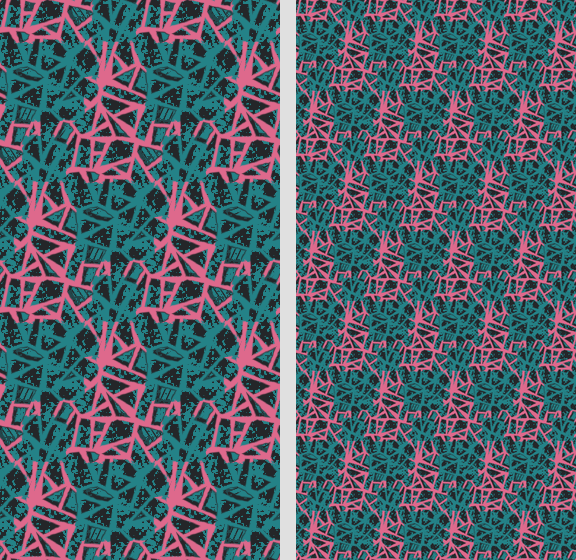
Left: one tile. Right: repeated 2 by 2.
A WebGL 2 fragment shader for this pattern:

```glsl
#version 300 es
precision highp float;
// Worn, cut-paper shards in teal and ink over pink, with ragged teal blocks, in a half-shifted repeat.

#define REPEATS vec2(2.0, 4.0)  // tiles across and down; odd rows shift by half
#define CELLS 4.0               // shard clusters per tile side, even
#define GAP 0.012               // half width of the channels
#define RIM_THIN 0.005
#define RIM_THICK 0.028
#define TILT 0.5                // how much shard edges bend
#define WEAR 0.545              // lower shows more worn holes
#define SOLID_SHARE 0.64        // share of shards without a bare face
#define HATCH 27.0              // ticks per tile on bare faces

uniform vec2 u_resolution;
out vec4 fragColor;

const vec3 PINK = vec3(0.87, 0.41, 0.55);
const vec3 TEAL = vec3(0.14, 0.51, 0.53);
const vec3 INK = vec3(0.14, 0.15, 0.16);

// Three random values from a non-negative lattice id and a salt.
vec3 hash3(vec2 id, float salt) {
    uvec3 v = uvec3(vec3(id, salt)) * 1664525u + 1013904223u;
    v.x += v.y * v.z; v.y += v.z * v.x; v.z += v.x * v.y;
    v ^= v >> 16u;
    v.x += v.y * v.z; v.y += v.z * v.x; v.z += v.x * v.y;
    return vec3(v >> 16u) / 65535.0;
}

// Same id for every copy of a lattice point in the half-shifted repeat.
vec2 wrapId(vec2 id, float n) {
    id.x -= floor((id.y + 0.5) / n) * n * 0.5;
    return id - n * floor((id + 0.5) / n);
}

float noise(vec2 p, float n, float salt) {
    p *= n;
    vec2 i = floor(p), f = p - i;
    f = f * f * (3.0 - 2.0 * f);
    float a = hash3(wrapId(i, n), salt).x;
    float b = hash3(wrapId(i + vec2(1, 0), n), salt).x;
    float c = hash3(wrapId(i + vec2(0, 1), n), salt).x;
    float d = hash3(wrapId(i + vec2(1, 1), n), salt).x;
    return mix(mix(a, b, f.x), mix(c, d, f.x), f.y);
}

vec2 direction(float angle) { return vec2(cos(angle), sin(angle)); }

vec2 seedAt(vec2 id) {
    return id + 0.5 + 0.75 * (hash3(wrapId(id, CELLS), 1.0).xy - 0.5);
}

// Trims a shard by a bent edge; x is its outline, y its face inside the rim.
void trim(inout vec2 shard, vec2 r, vec2 mid, vec2 n, float tilt) {
    vec2 bent = n * cos(tilt) + vec2(-n.y, n.x) * sin(tilt);
    float d = min(dot(r - mid, n), dot(r - mid, bent)) / CELLS - GAP;
    float shade = smoothstep(-0.1, 0.9, dot(n, vec2(0.8, 0.6)));
    shard = min(shard, vec2(d, d - mix(RIM_THIN, RIM_THICK, shade)));
}

// Outline distance, face distance, style value and hatch angle.
vec4 shards(vec2 p) {
    vec2 g = p * CELLS, base = floor(g), cell = base, seed = base;
    float nearest = 9.0;
    for (int j = -1; j <= 1; j++) for (int i = -1; i <= 1; i++) {
        vec2 id = base + vec2(i, j), s = seedAt(id);
        float d = distance(g, s);
        if (d < nearest) { nearest = d; cell = id; seed = s; }
    }
    // Split each cluster in two, then one half again.
    vec2 r = g - seed, key = wrapId(cell, CELLS);
    vec3 h = hash3(key, 3.0);
    float angle = h.x * 6.2832;
    vec2 n1 = direction(angle), n2 = direction(angle + 1.57 + (h.z - 0.5) * 1.3);
    vec2 mid1 = n1 * (h.y - 0.65) * 0.3;
    vec2 mid2 = mid1 + n1 * 0.2;
    float half1 = dot(r - mid1, n1) > 0.0 ? 1.0 : -1.0;
    float half2 = half1 < 0.0 ? 0.0 : (dot(r - mid2, n2) > 0.0 ? 1.0 : -1.0);
    vec3 w = hash3(key, 10.0 + 3.0 * half1 + half2);
    float tilt = (w.x - 0.5) * TILT;
    vec2 shard = vec2(9.0);
    trim(shard, r, mid1, n1 * half1, tilt);
    if (half2 != 0.0) trim(shard, r, mid2, n2 * half2, -tilt);
    for (int j = -2; j <= 2; j++) for (int i = -2; i <= 2; i++) {
        vec2 gap = seedAt(cell + vec2(i, j)) - seed;
        if (i != 0 || j != 0) trim(shard, r, gap * 0.5, -normalize(gap), tilt);
    }
    return vec4(shard, w.y, angle + (w.z - 0.5) * 0.6);
}

// Box at the nearest repeat of its centre.
float block(vec2 p, vec2 center, vec2 halfSize) {
    vec2 d = p - center;
    float row = floor(d.y + 0.5);
    d -= vec2(row * 0.5, row);
    d.x -= floor(d.x + 0.5);
    d = abs(d) - halfSize;
    return max(d.x, d.y);
}

void main() {
    vec2 p = gl_FragCoord.xy / u_resolution * REPEATS + vec2(0.5, 0.0);
    float px = REPEATS.y / u_resolution.y;
    float fine = noise(p, 96.0, 21.0), grain = noise(p, 48.0, 22.0);
    float patches = noise(p, 12.0, 23.0);

    // Ground with ragged blocks
    float ground = block(p, vec2(0.32, 0.417), vec2(0.28));
    ground = min(ground, block(p, vec2(0.818, 0.865), vec2(0.16, 0.165)));
    ground = min(ground, block(p, vec2(0.61, 0.53), vec2(0.09, 0.08)));
    ground += (grain - 0.5) * 0.022 + (fine - 0.5) * 0.012;
    vec3 color = mix(TEAL, PINK, smoothstep(-px, px, ground));

    // Ink wear and hatched faces
    vec4 s = shards(p);
    float grit = 0.4 * grain + 0.3 * fine + 0.3 * patches;
    float holes = smoothstep(WEAR - 0.03, WEAR + 0.03, grit);
    float rough = (grain - 0.5) * 0.007;
    float face = smoothstep(-px, px, s.y + rough * 1.5);
    float tick = abs(fract(dot(p, direction(s.w)) * HATCH) - 0.5) / HATCH;
    float hatch = (1.0 - smoothstep(0.001, 0.001 + px, tick)) * smoothstep(0.4, 0.55, patches);
    float spots = smoothstep(0.6, 0.66, grit);
    float bare = face * (1.0 - max(hatch, spots));
    float worn = s.z < SOLID_SHARE ? holes : max(bare, holes * 0.35);
    color = mix(color, mix(INK, TEAL, worn), smoothstep(-px, px, s.x + rough));

    fragColor = vec4(color, 1.0);
}
```
